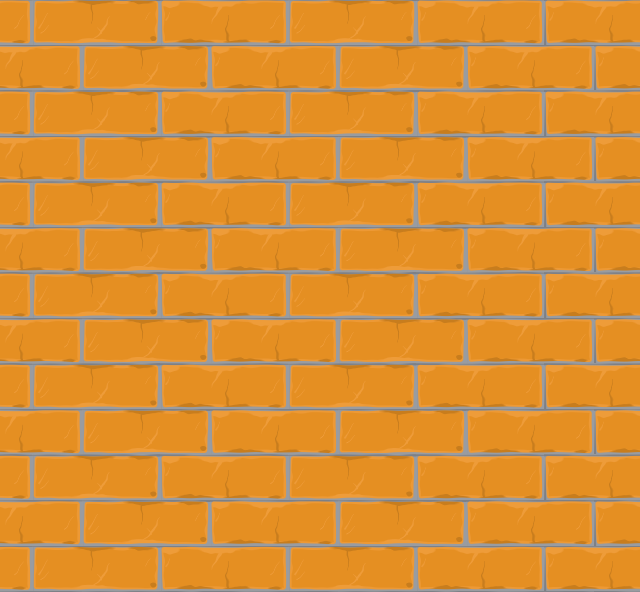
A Shadertoy shader for this texture:

```glsl
// Orange brick wall in staggered courses, with grey mortar, cracks and chipped edges.
#define COLUMNS 5.0
#define ROWS 13.0
#define BRICK_ASPECT 2.805
#define FIRST_JOINT 0.25
#define ROW_SHIFT 0.39
#define JOINT vec2(0.094, 0.082)
#define ORANGE vec3(0.898, 0.561, 0.135)
#define LIGHT_ORANGE vec3(0.935, 0.610, 0.225)
#define DARK_ORANGE vec3(0.785, 0.490, 0.115)
#define MORTAR vec3(0.600, 0.612, 0.630)
#define MORTAR_SHADE vec3(0.490, 0.500, 0.525)

float hash(vec2 p) {
    return fract(sin(dot(p, vec2(127.1, 311.7))) * 43758.5);
}

float noise(vec2 p) {
    vec2 i = floor(p), f = fract(p);
    f = f * f * (3.0 - 2.0 * f);
    return mix(mix(hash(i), hash(i + vec2(1, 0)), f.x),
               mix(hash(i + vec2(0, 1)), hash(i + vec2(1, 1)), f.x), f.y);
}

float roundedBox(vec2 p, vec2 halfSize, float radius) {
    vec2 q = abs(p) - halfSize + radius;
    return length(max(q, 0.0)) + min(max(q.x, q.y), 0.0) - radius;
}

// Segment whose half width runs from wa at a to wb at b
float stroke(vec2 p, vec2 a, vec2 b, float wa, float wb) {
    vec2 ab = b - a;
    float t = clamp(dot(p - a, ab) / dot(ab, ab), 0.0, 1.0);
    return length(p - a - ab * t) - mix(wa, wb, t);
}

// Flat chip along an edge
float chip(vec2 p, vec2 centre, vec2 radius) {
    return (length((p - centre) / radius) - 1.0) * radius.y;
}

float cover(float d, float pixel) {
    return clamp(0.5 - d / pixel, 0.0, 1.0);
}

// Distances to the light (x) and dark (y) marks; p runs right and down
vec2 marksCrackedTop(vec2 p) {
    float light = stroke(p, vec2(1.69, 0.40), vec2(1.57, 0.66), 0.003, 0.026);
    light = min(light, stroke(p, vec2(1.57, 0.66), vec2(1.36, 0.88), 0.026, 0.008));
    light = min(light, stroke(p, vec2(1.42, 0.62), vec2(1.52, 0.74), 0.002, 0.015));
    light = min(light, stroke(p, vec2(0.36, 0.32), vec2(0.14, 0.64), 0.003, 0.014));
    light = min(light, stroke(p, vec2(0.38, 0.56), vec2(0.21, 0.74), 0.002, 0.012));
    light = min(light, stroke(p, vec2(2.60, 0.30), vec2(2.50, 0.44), 0.002, 0.010));
    light = min(light, chip(p, vec2(1.30, 0.95), vec2(0.38, 0.075)));
    float dark = stroke(p, vec2(1.29, 0.06), vec2(1.33, 0.25), 0.026, 0.014);
    dark = min(dark, stroke(p, vec2(1.33, 0.25), vec2(1.29, 0.54), 0.014, 0.001));
    dark = min(dark, chip(p, vec2(1.37, 0.04), vec2(0.42, 0.075)));
    dark = min(dark, chip(p, vec2(2.38, 0.04), vec2(0.27, 0.055)));
    dark = min(dark, chip(p, vec2(2.66, 0.86), vec2(0.07, 0.06)));
    return vec2(light, dark);
}

vec2 marksCrackedBase(vec2 p) {
    float light = chip(p, vec2(1.30, 0.06), vec2(0.46, 0.115));
    light = min(light, stroke(p, vec2(1.36, 0.14), vec2(1.24, 0.31), 0.045, 0.024));
    light = min(light, stroke(p, vec2(1.24, 0.31), vec2(1.12, 0.52), 0.024, 0.001));
    light = min(light, stroke(p, vec2(2.61, 0.36), vec2(2.44, 0.63), 0.002, 0.013));
    light = min(light, stroke(p, vec2(0.23, 0.28), vec2(0.14, 0.48), 0.002, 0.011));
    light = min(light, chip(p, vec2(0.20, 0.08), vec2(0.22, 0.11)));
    float dark = stroke(p, vec2(1.51, 0.35), vec2(1.46, 0.65), 0.001, 0.014);
    dark = min(dark, stroke(p, vec2(1.46, 0.65), vec2(1.50, 0.92), 0.014, 0.022));
    dark = min(dark, chip(p, vec2(0.75, 0.95), vec2(0.42, 0.065)));
    dark = min(dark, chip(p, vec2(1.70, 0.95), vec2(0.28, 0.055)));
    dark = min(dark, chip(p, vec2(2.52, 0.94), vec2(0.14, 0.045)));
    return vec2(light, dark);
}

void mainImage(out vec4 fragColor, in vec2 fragCoord) {
    vec2 uv = fragCoord / iResolution.xy;
    float pixel = ROWS / iResolution.y;

    // Courses count down from the top; every second one is shifted
    vec2 grid = vec2(uv.x * COLUMNS - FIRST_JOINT, (1.0 - uv.y) * ROWS + 0.02);
    grid.x -= ROW_SHIFT * mod(floor(grid.y), 2.0);
    vec2 p = fract(grid) * vec2(BRICK_ASPECT, 1.0);

    // Two brick kinds run as 0 1 0 1 1 along a course
    float column = mod(floor(grid.x), COLUMNS);
    float kind = column > 3.5 ? 1.0 : mod(column, 2.0);
    vec2 seed = vec2(kind * 17.0 + 3.0);

    // Hand-cut outline with slightly leaning sides
    vec2 wobble = vec2(noise(p * 3.0 + seed), noise(p * 3.0 + seed + 40.0)) - 0.5;
    vec2 centred = p - 0.5 * vec2(BRICK_ASPECT, 1.0);
    centred.x += (0.5 - kind) * 0.035 * centred.y;
    float brick = roundedBox(centred + 0.025 * wobble, 0.5 * (vec2(BRICK_ASPECT, 1.0) - JOINT), 0.06);

    // Mortar with an uneven shadow above each brick and beside some
    float shade = abs(p.y - 0.018) - 0.004 - 0.022 * noise(vec2(p.x * 2.5, 0.0) + seed);
    float sideShade = abs(p.x - 0.025) - 0.024 * p.y * step(3.5, column);
    vec3 color = mix(MORTAR, MORTAR_SHADE, cover(min(shade, sideShade), pixel));

    // Brick face: broken bright rim, then light and dark marks
    float rim = -brick - 0.018 - 0.052 * noise(p * vec2(4.0, 6.0) + seed + 9.0);
    vec3 face = mix(ORANGE, LIGHT_ORANGE, 0.8 * cover(rim, pixel));
    vec2 rough = p + 0.05 * (vec2(noise(p * 9.0 + seed), noise(p * 9.0 + seed + 70.0)) - 0.5);
    vec2 marks = kind < 0.5 ? marksCrackedTop(rough) : marksCrackedBase(rough);
    face = mix(face, LIGHT_ORANGE, cover(marks.x, pixel));
    face = mix(face, DARK_ORANGE, cover(marks.y, pixel));

    fragColor = vec4(mix(color, face, cover(brick, pixel)), 1.0);
}
```
